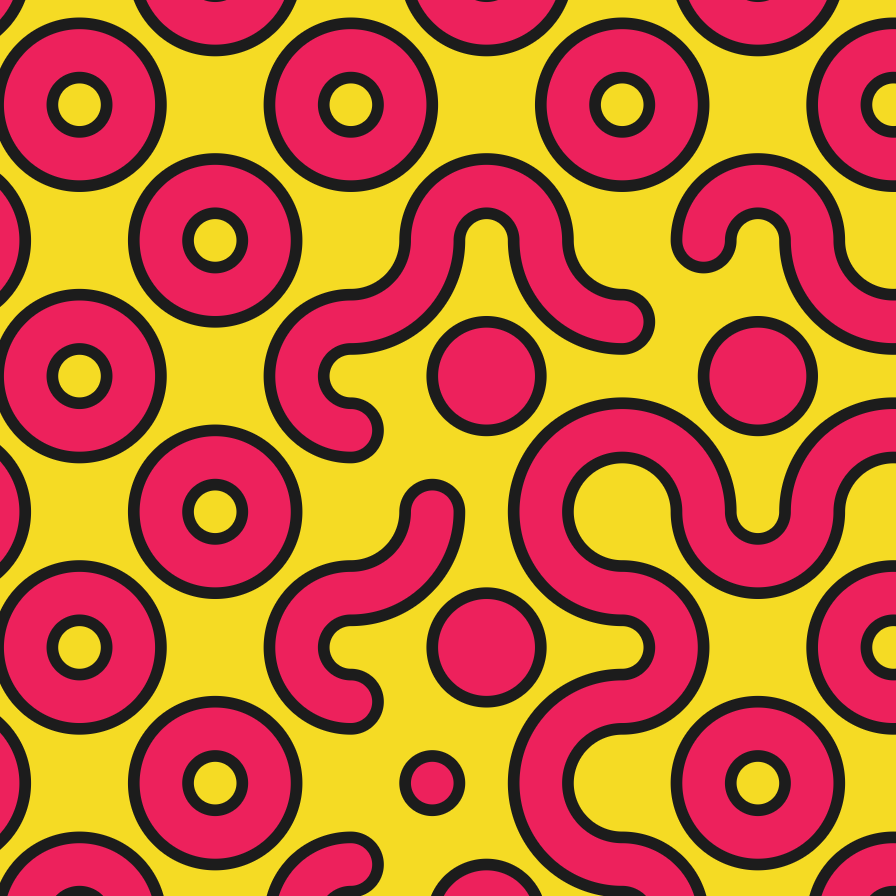
Reproduce this pattern procedurally as a WebGL 2 fragment shader.

```glsl
#version 300 es
precision highp float;
// Outlined tubes on a flat ground, drawn from two kinds of square tile.
// Ring tiles place half rings on their sides; dot tiles hold a central disc,
// wavy arcs around three corners and round tube ends at the fourth.

#define TILES 3.302              // tiles across the canvas
#define SHIFT vec2(0.293, 0.416) // grid offset, in tiles
#define DOT_SHARE 0.3            // share of dot tiles
#define RING_RADIUS 0.4          // lengths below are in half tiles
#define DISC_RADIUS 0.4
#define TUBE_RADIUS 0.2
#define OUTLINE 0.043            // half the width of the dark line

uniform vec2 u_resolution;
out vec4 fragColor;

const vec3 YELLOW = vec3(0.96, 0.86, 0.14);
const vec3 PINK = vec3(0.93, 0.13, 0.36);
const vec3 BLACK = vec3(0.11);

// Scattered value for a tile, not yet wrapped to 0..1
float tileSeed(vec2 id) {
    return dot(id, vec2(0.7548, 0.5698)) + 0.37 * id.x * id.y;
}

// One of the four tile corners, as a pair of signs
vec2 openCorner(float seed) {
    float turn = floor(4.0 * fract(seed * 3.35));
    return vec2(turn == 0.0 || turn == 3.0 ? 1.0 : -1.0,
                turn < 2.0 ? 1.0 : -1.0);
}

// Half rings centred on the middle of each side
float ringTile(vec2 p) {
    vec2 q = abs(p);
    float toSide = min(length(q - vec2(1.0, 0.0)), length(q - vec2(0.0, 1.0)));
    return abs(toSide - RING_RADIUS) - TUBE_RADIUS;
}

// Disc in the middle, arcs at the corners, tube ends at the open corner
float dotTile(vec2 p, vec2 open) {
    vec2 q = abs(p);
    float tube = abs(length(q - 1.0) - (1.0 - RING_RADIUS));
    if (all(greaterThan(p * open, vec2(0.0)))) {
        tube = min(length(q - vec2(1.0, RING_RADIUS)),
                   length(q - vec2(RING_RADIUS, 1.0)));
    }
    return min(tube - TUBE_RADIUS, length(p) - DISC_RADIUS);
}

void main() {
    float side = min(u_resolution.x, u_resolution.y);
    vec2 grid = gl_FragCoord.xy / side * TILES - SHIFT;
    vec2 id = floor(grid);
    vec2 p = 2.0 * (grid - id) - 1.0;

    // Choose the tile and measure the distance to its shapes
    float seed = tileSeed(id);
    bool isDot = fract(seed + 0.32) < DOT_SHARE;
    float dist = isDot ? dotTile(p, openCorner(seed)) : ringTile(p);

    // Fill, then outline, with edges softened over one pixel
    float pixel = 2.0 * TILES / side;
    float fill = clamp(0.5 - dist / pixel, 0.0, 1.0);
    float line = clamp(0.5 - (abs(dist) - OUTLINE) / pixel, 0.0, 1.0);
    vec3 color = mix(mix(YELLOW, PINK, fill), BLACK, line);
    fragColor = vec4(color, 1.0);
}
```
